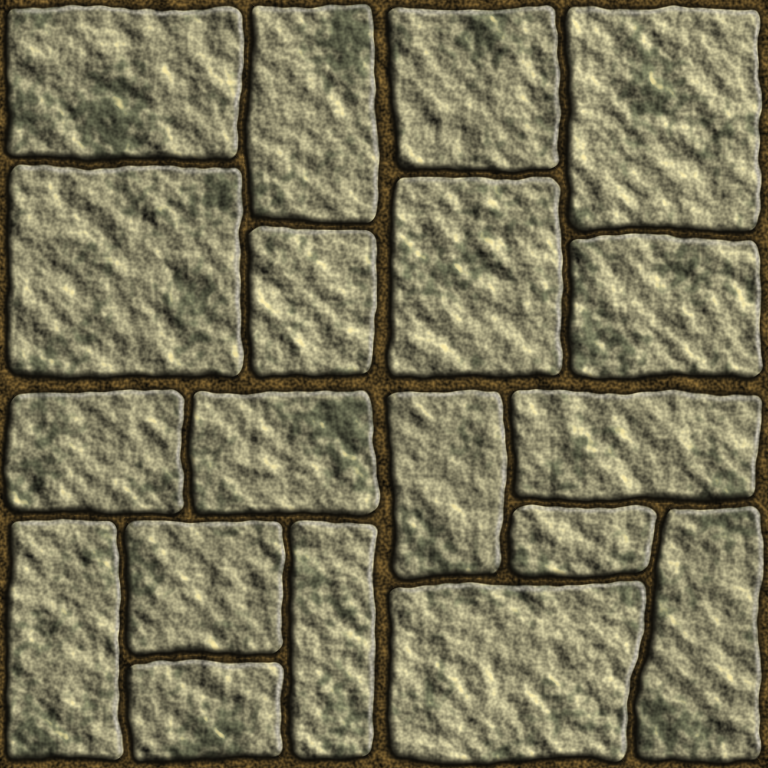
Reproduce this texture procedurally as a WebGL 1 fragment shader.

```glsl
precision highp float;
// Rough-hewn stone paving: four blocks of interlocking slabs with bevelled rims and earthy joints.
uniform vec2 u_resolution;

const vec3 STONE = vec3(0.57, 0.55, 0.43);
const vec3 MOSS = vec3(0.25, 0.27, 0.20);
const vec3 GLINT = vec3(0.97, 0.90, 0.62);
const vec3 RIM = vec3(0.71, 0.69, 0.63);
const vec3 EARTH = vec3(0.34, 0.27, 0.14);
const vec3 SHADOW = vec3(0.05, 0.045, 0.03);
const vec2 LIGHT = vec2(0.80, 0.60);
const float JOINT = 0.0055;        // half width of a joint
const float BORDER = 0.010;        // extra inset around a block
const float CORNER = 0.015;        // corner radius of a slab
const float WOBBLE = 0.011;        // unevenness of the slab outlines
const float RELIEF_STEP = 0.0025;  // distance over which relief is lit
const float RELIEF = 1.35;         // contrast of the relief
const float GRAIN = 0.30;
// Upper blocks: column cut, then row cut of the left and right column
const vec3 CUTS_WEST = vec3(0.64, 0.575, 0.415);
const vec3 CUTS_EAST = vec3(0.47, 0.545, 0.395);

vec2 gradientAt(vec2 cell, vec2 period) {
  vec3 h = fract(mod(cell, period).xyx * vec3(0.1031, 0.1030, 0.0973));
  h += dot(h, h.yzx + 33.33);
  float a = 6.2832 * fract((h.x + h.y) * h.z);
  return vec2(cos(a), sin(a));
}

// Gradient noise that wraps after the given period
float noise(vec2 p, vec2 period) {
  vec2 i = floor(p), f = p - i, e = vec2(1.0, 0.0);
  vec2 u = f * f * f * (f * (f * 6.0 - 15.0) + 10.0);
  float a = dot(gradientAt(i, period), f);
  float b = dot(gradientAt(i + e.xy, period), f - e.xy);
  float c = dot(gradientAt(i + e.yx, period), f - e.yx);
  float d = dot(gradientAt(i + e.xx, period), f - e.xx);
  return mix(mix(a, b, u.x), mix(c, d, u.x), u.y);
}

float tiled(vec2 p, float freq) { return noise(p * freq, vec2(freq)); }

// Chipped surface with ridges running down to the right
float height(vec2 p) {
  vec2 ridge = vec2(26.0, 12.0);
  float h = 1.1 * noise(vec2(p.x + p.y, p.x - p.y) * ridge, ridge);
  return h + 0.9 * tiled(p, 21.0) + 0.5 * tiled(p, 57.0) + 0.22 * tiled(p, 121.0);
}

void cutX(inout vec4 box, float x, vec2 q) { if (q.x < x) box.z = x; else box.x = x; }
void cutY(inout vec4 box, float y, vec2 q) { if (q.y < y) box.w = y; else box.y = y; }

// Bounds (left, bottom, right, top) of the slab holding q within its block
vec4 slabBox(vec2 q, vec2 block) {
  vec4 box = vec4(vec2(BORDER), vec2(1.0 - BORDER));
  if (block.y > 0.5) {
    vec3 cuts = block.x < 0.5 ? CUTS_WEST : CUTS_EAST;
    cutX(box, cuts.x, q);
    cutY(box, q.x < cuts.x ? cuts.y : cuts.z, q);
  } else if (block.x < 0.5) {
    cutY(box, 0.656, q);
    if (q.y > 0.656) cutX(box, 0.487, q);
    else {
      cutX(box, 0.323, q);
      if (q.x > 0.323) cutX(box, 0.745, q);
      if (q.x > 0.323 && q.x < 0.745) cutY(box, 0.286, q);
    }
  } else {
    // Pinwheel with one slanted joint
    float slant = 0.63 + 0.13 * q.y;
    if (q.x < 0.323 && q.y > 0.49) box.yz = vec2(0.49, 0.323);
    else if (q.y > 0.69) box.xy = vec2(0.323, 0.69);
    else if (q.x > slant) box.xw = vec2(slant, 0.69);
    else if (q.y < 0.49) box.zw = vec2(slant, 0.49);
    else box = vec4(0.323, 0.49, slant, 0.69);
  }
  return box;
}

void main() {
  vec2 p = gl_FragCoord.xy / u_resolution;
  float aa = 1.0 / min(u_resolution.x, u_resolution.y);

  // Slab outline: signed distance and outward normal
  vec2 warp = vec2(tiled(p, 9.0), tiled(p + 0.37, 9.0));
  warp += 0.35 * vec2(tiled(p, 38.0), tiled(p + 0.61, 38.0));
  vec2 grid = fract(p + WOBBLE * warp) * 2.0;
  vec2 block = floor(grid), q = fract(grid);
  vec4 box = slabBox(q, block);
  vec2 center = 0.5 * (box.xy + box.zw);
  vec2 offset = 0.5 * (q - center);
  vec2 k = abs(offset) - 0.25 * (box.zw - box.xy) + JOINT + CORNER;
  float d = length(max(k, 0.0)) + min(max(k.x, k.y), 0.0) - CORNER;
  vec2 normal = min(k.x, k.y) > 0.0 ? normalize(k) : (k.x > k.y ? vec2(1.0, 0.0) : vec2(0.0, 1.0));
  float facing = dot(normal * sign(offset), LIGHT);

  // Stone face: mossy patches, lit relief, grain and glints
  float slope = height(p - LIGHT * RELIEF_STEP) - height(p + LIGHT * RELIEF_STEP);
  float grain = tiled(p, 233.0);
  float patches = tiled(p, 10.0) + 0.7 * tiled(p, 67.0);
  float tint = 1.0 + 0.05 * sin(dot(center + block, vec2(23.0, 37.0)));
  vec3 stone = mix(STONE, MOSS, 0.7 * smoothstep(0.02, 0.55, patches)) * tint;
  stone *= max(1.0 + RELIEF * slope + GRAIN * grain, 0.12);
  stone = mix(stone, GLINT, 0.75 * smoothstep(0.27, 0.62, slope));

  // Bevel: pale rim towards the light, dark edge away from it
  float rim = exp(-pow((d + 0.0035) / 0.0032, 2.0)) * smoothstep(0.1, 0.85, facing);
  stone = mix(stone, RIM * (1.0 + 0.3 * grain), rim * clamp(0.85 + 0.8 * tiled(p, 45.0), 0.0, 1.0));
  float shade = smoothstep(-0.010, 0.001, d) * clamp(-1.6 * facing, 0.0, 1.0);
  stone = mix(stone, SHADOW, 0.92 * shade);

  // Earth joint, darkest beside the shaded edges
  vec3 earth = EARTH * max(0.9 + 0.9 * slope + 0.8 * grain, 0.15);
  float cover = facing < 0.0 ? 0.9 : 0.6;
  earth = mix(earth, SHADOW, cover * (1.0 - smoothstep(0.001, 0.008, d)));

  gl_FragColor = vec4(mix(stone, earth, smoothstep(-aa, aa, d)), 1.0);
}
```
